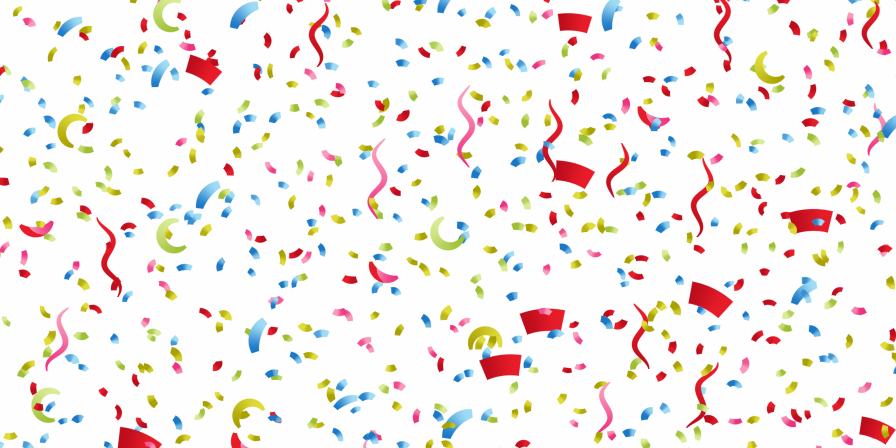
A WebGL 2 fragment shader for this pattern:

```glsl
#version 300 es
precision highp float;
// Confetti on white: two scattered layers of small curled chips with larger
// banners, ribbons, curls and wavy streamers between them. Every piece is a
// box bent round a circle or along a sine, one per jittered grid cell.

uniform vec2 u_resolution;
out vec4 fragColor;

const vec3 PAPER = vec3(0.995);
const float CHIP_CELL = 0.083;    // grid steps, in canvas heights
const float LARGE_CELL = 0.22;
const float CHIP_SHARE = 0.96;    // share of cells that hold a chip
const float JITTER = 0.92;
const float EDGE = 0.75;          // edge softness in pixels
const float WAVE_HEIGHT = 0.014;
const float WAVE_RATE = 58.0;

const int BLUE = 0, OLIVE = 1, GREEN = 2, PINK = 3, RED = 4;
const vec3 DARK[5] = vec3[5](
    vec3(0.10, 0.47, 0.78), vec3(0.66, 0.63, 0.00), vec3(0.62, 0.75, 0.20),
    vec3(0.93, 0.20, 0.50), vec3(0.74, 0.05, 0.11));
const vec3 LIGHT[5] = vec3[5](
    vec3(0.62, 0.86, 0.96), vec3(0.88, 0.86, 0.22), vec3(0.85, 0.92, 0.58),
    vec3(0.98, 0.60, 0.73), vec3(0.91, 0.11, 0.16));

float hash(vec2 p) {
    return fract(sin(dot(p, vec2(127.1, 311.7))) * 43758.5453);
}

vec2 rotate(vec2 p, float angle) {
    float c = cos(angle), s = sin(angle);
    return vec2(c * p.x + s * p.y, c * p.y - s * p.x);
}

// Coordinates along and across a strip bent round a circle.
vec2 bend(vec2 p, float radius) {
    p.y += radius;
    return vec2(atan(p.x, p.y) * radius, length(p) - radius);
}

// Coordinates along and across a sine ribbon.
vec2 wave(vec2 p, float phase) {
    float t = p.x * WAVE_RATE + phase;
    float slope = WAVE_HEIGHT * WAVE_RATE * cos(t);
    return vec2(p.x, (p.y - WAVE_HEIGHT * sin(t)) / sqrt(1.0 + slope * slope));
}

// Coverage of a strip that narrows towards its ends.
float strip(vec2 uv, vec2 halfSize, float taper) {
    float along = min(abs(uv.x) / halfSize.x, 1.0);
    halfSize.y *= 1.0 - taper * along * along;
    vec2 d = abs(uv) - halfSize;
    float dist = length(max(d, 0.0)) + min(max(d.x, d.y), 0.0);
    float soft = EDGE / u_resolution.y;
    return 1.0 - smoothstep(-soft, soft, dist);
}

int chipColour(float h) {
    return h < 0.28 ? BLUE : h < 0.53 ? OLIVE : h < 0.70 ? GREEN
         : h < 0.79 ? PINK : RED;
}

void paintChip(inout vec3 colour, vec2 p, vec2 id) {
    if (hash(id + 3.1) > CHIP_SHARE) return;
    int hue = chipColour(hash(id + 5.7));
    float turn = hash(id + 9.3);
    // Blue chips lie flatter; the others lean every way.
    float angle = hue == BLUE ? 2.6 * turn - 1.3 : 6.2832 * turn;
    vec2 halfSize = vec2(mix(0.009, 0.017, hash(id + 12.9)),
                         mix(0.0055, 0.009, hash(id + 15.1)));
    vec2 uv = bend(rotate(p, angle), mix(0.012, 0.036, hash(id + 18.4)));
    float fold = smoothstep(-0.5, 0.7, uv.x / halfSize.x);
    float tone = clamp(fold + 0.9 * hash(id + 21.6) - 0.45, 0.0, 1.0);
    colour = mix(colour, mix(DARK[hue], LIGHT[hue], tone),
                 strip(uv, halfSize, 0.2));
}

void paintLarge(inout vec3 colour, vec2 p, vec2 id) {
    float kind = hash(id + 31.2), pick = hash(id + 34.8);
    float lean = hash(id + 37.5) - 0.5;
    int hue = RED;
    vec2 uv, halfSize;
    float taper = 0.0;
    if (kind < 0.14) {                       // banner
        halfSize = vec2(0.045, 0.025) * mix(0.65, 1.05, pick);
        uv = bend(rotate(p, 0.7 * lean - 0.15), 0.16);
    } else if (kind < 0.36) {                // ribbon
        hue = BLUE;
        halfSize = vec2(0.042, 0.014) * mix(0.65, 1.05, pick);
        uv = bend(rotate(p, 1.0 + 1.6 * lean), 0.065);
        taper = 0.35;
    } else if (kind < 0.58) {                // open curl
        hue = pick < 0.5 ? OLIVE : GREEN;
        halfSize = vec2(mix(0.05, 0.075, pick), 0.010);
        uv = bend(rotate(p, 1.2 + 2.5 * lean), 0.033);
        taper = 0.65;
    } else if (kind < 0.74) {                // crescent
        hue = PINK;
        halfSize = vec2(0.052, 0.014) * mix(0.75, 1.1, pick);
        uv = bend(rotate(p, 3.1 + lean), 0.042);
        taper = 0.7;
    } else if (kind < 0.97) {                // streamer
        hue = pick < 0.7 ? RED : PINK;
        halfSize = vec2(mix(0.05, 0.095, hash(id + 40.3)), 0.0065);
        uv = wave(rotate(p, 1.5 + 0.5 * lean), 6.2832 * pick);
        taper = 0.8;
    } else return;
    float along = uv.x / halfSize.x;
    vec3 paint = mix(DARK[hue], LIGHT[hue], smoothstep(-1.0, 0.8, along));
    if (kind >= 0.58 && kind < 0.74)         // red underside of the crescent
        paint = mix(paint, LIGHT[RED], smoothstep(0.1, 0.2, along + 0.5 * uv.y / halfSize.y));
    colour = mix(colour, paint, strip(uv, halfSize, taper));
}

void scatter(inout vec3 colour, vec2 p, float cell, float seed, bool large) {
    vec2 base = floor(p / cell);
    for (int y = -1; y <= 1; y++)
    for (int x = -1; x <= 1; x++) {
        vec2 id = base + vec2(x, y);
        vec2 key = id + seed;
        vec2 shift = JITTER * (vec2(hash(key), hash(key + 47.7)) - 0.5);
        vec2 local = p - (id + 0.5 + shift) * cell;
        if (large) paintLarge(colour, local, key);
        else paintChip(colour, local, key);
    }
}

void main() {
    vec2 p = gl_FragCoord.xy / u_resolution.y;
    vec3 colour = PAPER;
    scatter(colour, p, CHIP_CELL, 11.37, false);
    scatter(colour, p, LARGE_CELL, 73.91, true);
    scatter(colour, p + 0.5 * CHIP_CELL, CHIP_CELL, 151.63, false);
    fragColor = vec4(colour, 1.0);
}
```
